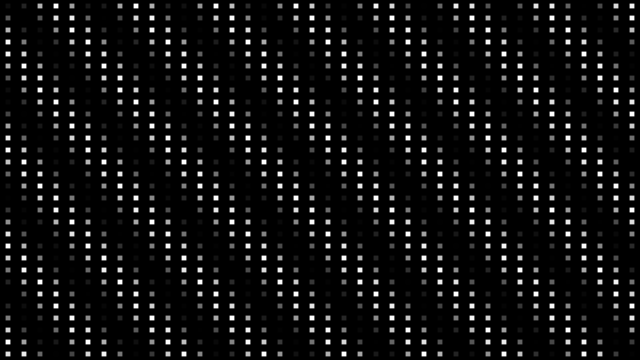
A Shadertoy shader for this pattern:

```glsl
// A 40 by 30 grid of small grey squares on black, lit by a slanted wave.
// Each cell samples one plane cosine at its index, so every square has a flat
// tone, and its edges are smoothed by pixel coverage.

// Tone of a whole cell, from 0 at a trough to 1 at a crest
float waveTone(vec2 cellIndex) {
    return 0.5 + 0.5 * cos(dot(cellIndex, vec2(1.232, 0.766)) - 0.70);
}

// Coverage of a centred square; offset and halfSide are in pixels
float squareCoverage(vec2 offset, float halfSide) {
    vec2 cover = clamp(halfSide - abs(offset) + 0.5, 0.0, 1.0);
    return cover.x * cover.y;
}

void mainImage(out vec4 fragColor, in vec2 fragCoord) {
    // Grid cells across the canvas
    vec2 gridCount = vec2(40.0, 30.0);
    vec2 gridPos = fragCoord / iResolution.xy * gridCount;

    // Square in the middle of each cell, sized from the canvas height
    vec2 offset = (fract(gridPos) - 0.5) * iResolution.xy / gridCount;
    float square = squareCoverage(offset, iResolution.y * 0.0067);

    fragColor = vec4(vec3(square * waveTone(floor(gridPos))), 1.0);
}
```
